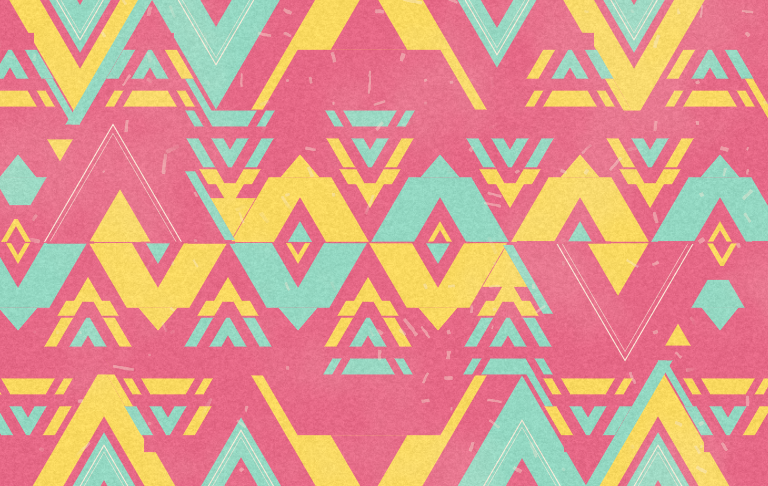
Write a Shadertoy shader that draws this pattern.

```glsl
// Torn geometric pines and chevrons, turned half round below a seam, on worn paper.
#define SIZE vec2(768.0, 488.0)
#define PIVOT vec2(369.0, 243.5)
#define PERIOD 140.0
#define SLOPE 0.58
#define LINE 0.55
#define WEAR 0.13
#define GRAIN 0.085
#define PINK vec3(0.90, 0.405, 0.525)
#define MINT vec3(0.575, 0.845, 0.76)
#define GOLD vec3(0.975, 0.85, 0.37)
#define CHALK vec3(0.97, 0.91, 0.84)

float pixel;

float hash(vec2 p) {
    p = fract(p * vec2(0.1031, 0.1137));
    p += dot(p, p.yx + 33.3);
    return fract((p.x + p.y) * p.x * 17.3);
}

float noise(vec2 p) {
    vec2 i = floor(p), f = fract(p);
    f = f * f * (3.0 - 2.0 * f);
    return mix(mix(hash(i), hash(i + vec2(1, 0)), f.x),
               mix(hash(i + vec2(0, 1)), hash(i + vec2(1, 1)), f.x), f.y);
}

float fbm(vec2 p) {
    float sum = 0.0, amp = 0.5;
    for (int i = 0; i < 5; i++) { sum += amp * noise(p); p = p * 2.03 + 17.0; amp *= 0.5; }
    return sum;
}

// Distances: y grows downward; negative is inside
float range(float v, float a, float b) { return max(a - v, v - b); }
float peak(vec2 p, float x, float y) { return (abs(p.x - x) - SLOPE * (p.y - y)) * 0.865; }
float valley(vec2 p, float x, float y) { return (abs(p.x - x) + SLOPE * (p.y - y)) * 0.865; }

void paint(inout vec3 col, float d, vec3 ink) {
    col = mix(col, ink, smoothstep(0.6, -0.6, d / pixel));
}

// Nested valley: coloured body, chalk outline, pink core
void nest(inout vec3 col, vec2 p, float x, float body, float chalk, float core) {
    paint(col, valley(p, x, body), MINT);
    paint(col, abs(valley(p, x, chalk)) - LINE, CHALK);
    paint(col, abs(valley(p, x, chalk - 7.0)) - LINE * 0.7, mix(MINT, CHALK, 0.7));
    paint(col, valley(p, x, core), PINK);
}

// Sliced pine: q.y runs from the base bar to the tip
void pine(inout vec3 col, vec2 q, vec3 bar, vec3 strip, float hasTip) {
    float s = abs(q.x) + SLOPE * q.y;
    paint(col, max(range(q.y, 2.0, 18.0), min(s - 28.0, range(s, 37.0, 46.0))), bar);
    float row = range(q.y, 30.0, 59.0);
    paint(col, max(row, range(s, 24.0, 36.0)), MINT);
    paint(col, max(row, range(s, 49.0, 61.0)), strip);
    float cap = max(range(q.y, 61.0, 76.0), range(s, 49.0, 66.0));
    float tip = max(75.0 - q.y, s - 58.0);
    paint(col, mix(1e3, min(cap, tip), hasTip), GOLD);
}

vec3 halfPattern(vec2 p) {
    vec3 col = PINK;
    // Hanging chevrons
    for (int i = 0; i < 2; i++) {
        float x = 80.0 + 554.0 * float(i);
        paint(col, valley(p, x, 122.0), GOLD);
        paint(col, valley(p, x, 69.0), PINK);
        nest(col, p, x, 53.0, 40.0, 5.0);
    }
    nest(col, p, 216.0, 110.0, 65.0, 27.0);
    nest(col, p, 497.0, 68.0, 55.0, 28.0);

    // Stepped central arch
    paint(col, max(peak(p, 369.0, -93.0), p.y - 110.0), GOLD);
    float arch = min(max(peak(p, 369.0, -16.0), p.y - 50.0),
                     max(peak(p, 369.0, -73.0), 50.0 - p.y));
    paint(col, arch, PINK);

    // Upright pines, two at each side, with a slanted mint strip
    for (int i = 0; i < 4; i++) {
        float x = 10.0 + PERIOD * float(i) + (i > 1 ? 2.0 * PERIOD : 0.0);
        vec2 q = vec2(p.x - x, 109.0 - p.y);
        paint(col, max(peak(p, x, 5.0), range(p.y, 33.0, 124.0)), PINK);
        paint(col, max(range(p.y, 33.0, 48.0), abs(q.x) - 24.0), PINK);
        pine(col, q, GOLD, q.x * (i == 1 ? 1.0 : -1.0) > 0.0 ? GOLD : MINT, 0.0);
        float lean = q.x - SLOPE * (p.y - 5.0);
        paint(col, max(range(p.y, 79.0, 125.0), abs(lean + 4.0) - 4.0), i < 2 ? MINT : GOLD);
    }
    paint(col, max(abs(p.x - 145.0 + SLOPE * p.y) - 7.0, p.y - 125.0), MINT);
    paint(col, max(valley(p, 60.0, 162.0), 140.0 - p.y), GOLD);

    // Row of stepped peaks with diamond cores
    for (int i = 0; i < 4; i++) {
        float x = 300.0 + PERIOD * float(i);
        bool gold = i % 2 == 0;
        float crown = max(abs(p.x - x) - 0.85 * (p.y - 155.0), p.y - 178.5);
        float skirt = max(peak(p, x, 124.0), 178.0 - p.y);
        paint(col, min(crown, skirt), gold ? GOLD : MINT);
        paint(col, peak(p, x, 198.0), PINK);
        paint(col, peak(p, x, 222.0), gold ? MINT : GOLD);
        if (!gold) paint(col, peak(p, x, 231.0), PINK);
    }

    // Inverted pines in the gaps
    for (int i = 0; i < 4; i++) {
        vec2 q = vec2(p.x - 230.0 - PERIOD * float(i), p.y - 109.0);
        pine(col, q, i < 2 ? MINT : PINK, i % 2 == 0 ? MINT : GOLD, 1.0);
    }
    paint(col, max(valley(p, 233.0, 238.0), 199.0 - p.y), GOLD);
    paint(col, max(abs(p.x - 190.0 - SLOPE * (p.y - 172.0)) - 5.0, range(p.y, 172.0, 241.0)), MINT);

    // Broken arrow and chalk-outlined tent at the left
    paint(col, max(abs(p.x - 18.0) - 0.8 * (p.y - 155.0), p.y - 178.5), MINT);
    paint(col, max(valley(p, 20.0, 224.0), range(p.y, 178.0, 206.0)), MINT);
    paint(col, max(abs(peak(p, 16.0, 222.0)) - 2.5, 220.0 - p.y), GOLD);
    paint(col, peak(p, 120.0, 190.0), GOLD);
    paint(col, abs(peak(p, 113.0, 125.0)) - LINE, CHALK);
    paint(col, abs(peak(p, 113.0, 134.0)) - LINE * 0.7, mix(PINK, CHALK, 0.7));
    return col;
}

// Short scratches and flecks, one chance per cell
float flecks(vec2 p, float cell) {
    vec2 id = floor(p / cell), q = fract(p / cell) - 0.5;
    float a = 6.283 * hash(id + 9.0);
    q = mat2(cos(a), -sin(a), sin(a), cos(a)) * q * cell;
    vec2 r = vec2(cell * 0.28 * hash(id + 3.0), 0.35 + 0.8 * hash(id + 5.0));
    float d = length(max(abs(q + vec2(0.0, noise(p * 0.3) - 0.5)) - r, 0.0)) - 0.3;
    return step(0.8, hash(id)) * smoothstep(pixel, 0.0, d);
}

void mainImage(out vec4 fragColor, in vec2 fragCoord) {
    pixel = SIZE.y / iResolution.y;
    vec2 p = fragCoord / iResolution.xy * SIZE;
    p.y = SIZE.y - p.y;
    vec2 q = p.y > PIVOT.y ? 2.0 * PIVOT - p : p;
    vec3 col = halfPattern(q);

    // Uneven pink seam
    float seam = 0.4 + 1.1 * hash(vec2(floor(p.x / 47.0), 4.0));
    paint(col, abs(p.y - PIVOT.y) - seam, PINK);

    // Faded clouds, paper grain and scratches
    float cloud = smoothstep(0.4, 0.75, fbm(p / 95.0));
    float fibre = fbm(p * vec2(0.35, 0.5)) - 0.48;
    col = mix(col, CHALK, WEAR * cloud);
    col += GRAIN * (fibre + 0.6 * (noise(p * 0.9) - 0.5));
    float scratch = max(flecks(p, 23.0), flecks(p + 61.0, 41.0));
    col = mix(col, CHALK, 0.4 * scratch * smoothstep(0.3, 0.6, noise(p / 60.0)));
    fragColor = vec4(clamp(col, 0.0, 1.0), 1.0);
}
```
